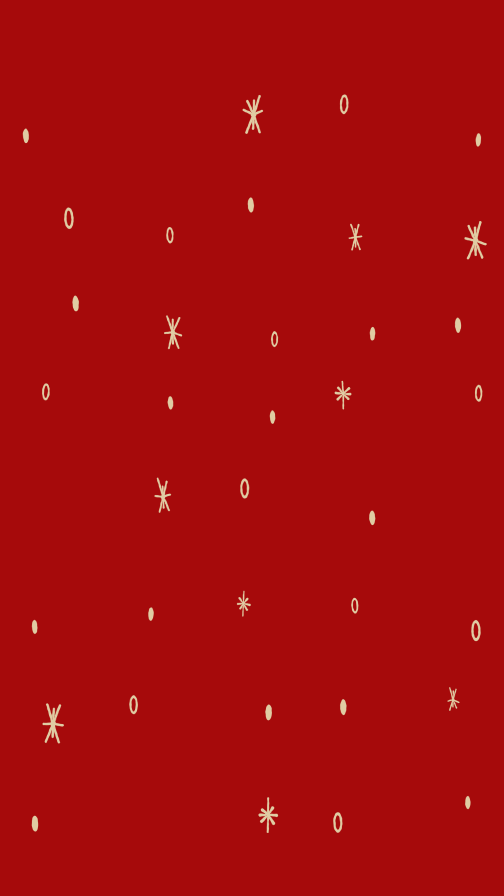
A WebGL 1 fragment shader for this pattern:

```glsl
precision highp float;
// Sparse hand-inked cream dots, rings and narrow starbursts scattered on deep red.
uniform vec2 u_resolution;

// All lengths are fractions of the canvas height.
const vec3 RED = vec3(0.650, 0.040, 0.045);
const vec3 CREAM = vec3(0.880, 0.800, 0.640);
const vec2 CELL = vec2(0.1125, 0.1075);
const float FIELD_BOTTOM = 0.055;
const float ROWS = 8.0;
const float JITTER = 0.52;          // share of the cell a motif may wander over
const float EMPTY_SHARE = 0.09;     // cumulative shares of the motif kinds
const float DOT_SHARE = 0.46;
const float RING_SHARE = 0.73;
const vec2 DOT_RADII = vec2(0.0033, 0.0083);
const vec2 RING_RADII = vec2(0.0046, 0.0104);
const vec2 RING_HOLE = vec2(0.50, 0.70);
const float STAR_SMALL = 0.0125;
const float STAR_LARGE = 0.0250;
const float INK_WOBBLE = 0.0005;
const float WOBBLE_SCALE = 260.0;
const float QUARTER_PI = 0.785398;

float hash(vec2 p) {
  vec3 q = fract(vec3(p.xyx) * 0.1031);
  q += dot(q, q.yzx + 33.33);
  return fract((q.x + q.y) * q.z);
}

vec2 gradientAt(vec2 p) {
  float angle = 8.0 * QUARTER_PI * hash(p);
  return vec2(cos(angle), sin(angle));
}

float gradientNoise(vec2 p) {
  vec2 i = floor(p);
  vec2 f = p - i;
  vec2 u = f * f * f * (f * (f * 6.0 - 15.0) + 10.0);
  vec2 e = vec2(1.0, 0.0);
  float low = mix(dot(gradientAt(i), f), dot(gradientAt(i + e), f - e), u.x);
  float high = mix(dot(gradientAt(i + e.yx), f - e.yx),
                   dot(gradientAt(i + e.xx), f - e.xx), u.x);
  return mix(low, high, u.y);
}

float ellipseDistance(vec2 p, vec2 radii) {
  float k = length(p / radii);
  return k * (k - 1.0) / max(length(p / (radii * radii)), 0.001);
}

float ringDistance(vec2 p, vec2 radii) {
  return max(ellipseDistance(p, radii), -ellipseDistance(p, radii * RING_HOLE));
}

// A stroke from the origin to tip, swelling toward its end.
float strokeDistance(vec2 p, vec2 tip, float startWidth, float endWidth) {
  float t = clamp(dot(p, tip) / dot(tip, tip), 0.0, 1.0);
  return length(p - tip * t) - mix(startWidth, endWidth, t);
}

// Eight uneven arms: a wide burst with a long upright, or a tight crossed sheaf.
float starDistance(vec2 p, float size, float sheaf, vec2 seed) {
  float d = ellipseDistance(p, size * vec2(0.13, 0.16));
  float spread = mix(0.85, 0.36, sheaf);
  for (int i = 0; i < 8; i++) {
    float n = float(i);
    float upright = 1.0 - step(0.5, mod(n, 4.0));
    float wobble = hash(seed + n * 3.7) - 0.5;
    float angle = n * QUARTER_PI + wobble * mix(0.35, 0.12, upright);
    float reach = mix(mix(0.58, 1.2, sheaf), mix(1.0, 0.65, sheaf), upright);
    reach *= 1.0 + 0.25 * wobble;
    vec2 tip = size * reach * vec2(spread * sin(angle), cos(angle));
    float endWidth = size * mix(mix(0.095, 0.055, sheaf), 0.055, upright);
    d = min(d, strokeDistance(p, tip, size * 0.06, endWidth));
  }
  return d;
}

float motifDistance(vec2 p, vec2 cell) {
  float kind = fract(dot(cell, vec2(0.7549, 0.5698)) + 0.31);
  float scale = hash(cell + 41.3);
  float tilt = 0.12 * (hash(cell + 17.9) - 0.5);
  p = mat2(cos(tilt), sin(tilt), -sin(tilt), cos(tilt)) * p;
  if (kind < EMPTY_SHARE) return 1.0;
  if (kind < DOT_SHARE) return ellipseDistance(p, DOT_RADII * mix(0.88, 1.08, scale));
  if (kind < RING_SHARE) return ringDistance(p, RING_RADII * mix(0.82, 1.15, scale));
  float sheaf = step(0.4, hash(cell + 73.1));
  return starDistance(p, mix(STAR_SMALL, STAR_LARGE, scale), sheaf, cell + 5.0);
}

void main() {
  vec2 p = gl_FragCoord.xy / u_resolution.y;
  float pixel = 1.0 / u_resolution.y;

  // One motif per jittered cell, with plain margins above and below.
  vec2 grid = (p - vec2(0.0, FIELD_BOTTOM)) / CELL;
  vec2 cell = floor(grid);
  vec2 shift = JITTER * (vec2(hash(cell + 2.3), hash(cell + 9.7)) - 0.5);
  vec2 local = (grid - cell - 0.5 - shift) * CELL;
  float d = motifDistance(local, cell);
  d += INK_WOBBLE * gradientNoise(p * WOBBLE_SCALE);

  float inField = step(0.0, cell.y) * (1.0 - step(ROWS, cell.y));
  float ink = inField * (1.0 - smoothstep(-0.7 * pixel, 0.7 * pixel, d));
  gl_FragColor = vec4(mix(RED, CREAM, ink), 1.0);
}
```
